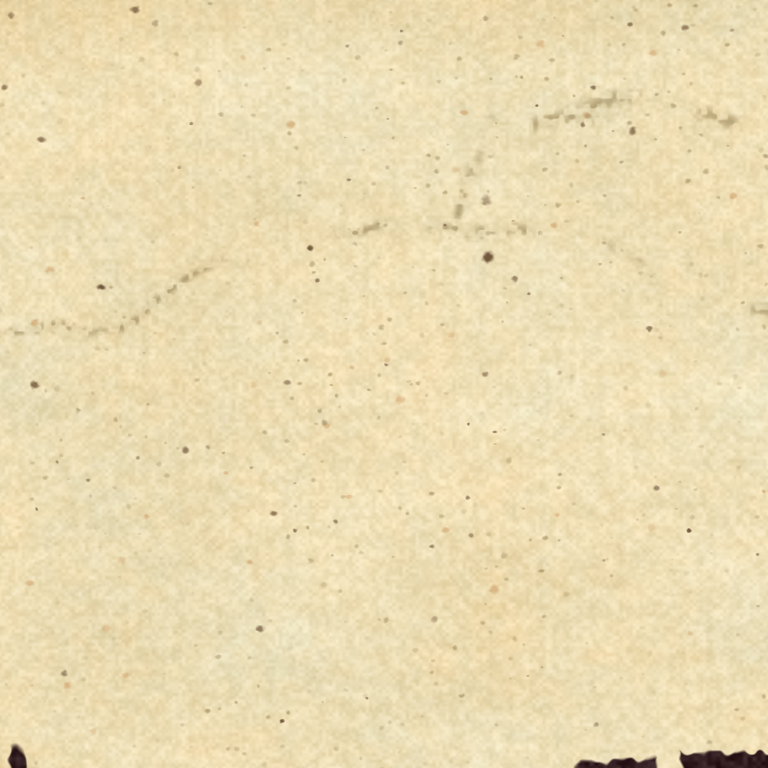
A Shadertoy shader for this texture:

```glsl
// Aged parchment: cream paper with fine grain, soft stains and scattered specks.
// Layers of value noise tint the sheet; jittered grid cells hold the specks,
// broken wavy curves form faint creases, and dark torn scraps line the bottom.

const vec3 PAPER = vec3(0.932, 0.874, 0.714);
const vec3 TONE_STEP = vec3(0.030, 0.034, 0.044);
const vec3 WARM_SHIFT = vec3(0.022, -0.008, -0.032);
const vec3 OLIVE = vec3(0.58, 0.50, 0.32);
const vec3 RUST = vec3(0.76, 0.53, 0.30);
const vec3 BROWN = vec3(0.36, 0.25, 0.15);
const vec3 SCRAP = vec3(0.19, 0.11, 0.12);
const float GRAIN_FREQ = 230.0;
const float GRAIN_AMOUNT = 1.9;
const float MOTTLE_AMOUNT = 1.5;
const float STAIN_AMOUNT = 1.9;
const float CREASE_WIDTH = 0.007;

float hash(vec2 p) {
    return fract(sin(dot(p, vec2(127.1, 311.7))) * 43758.5453);
}

float noise(vec2 p) {
    vec2 cell = floor(p), f = fract(p);
    f = f * f * (3.0 - 2.0 * f);
    float low = mix(hash(cell), hash(cell + vec2(1, 0)), f.x);
    float high = mix(hash(cell + vec2(0, 1)), hash(cell + vec2(1, 1)), f.x);
    return mix(low, high, f.y);
}

float fbm(vec2 p) {
    float sum = 0.0, weight = 0.5;
    for (int i = 0; i < 4; i++) {
        sum += weight * noise(p);
        p = p * 2.03 + 17.3;
        weight *= 0.5;
    }
    return sum / 0.9375;
}

// Coverage of soft specks, at most one in each jittered grid cell.
float specks(vec2 uv, float cells, float chance, float radius, float seed) {
    vec2 p = uv * cells, home = floor(p);
    float cover = 0.0;
    for (int y = -1; y <= 1; y++)
    for (int x = -1; x <= 1; x++) {
        vec2 id = home + vec2(x, y);
        vec2 key = id + seed;
        vec2 center = id + vec2(hash(key + 3.1), hash(key + 7.7));
        float size = radius * mix(0.55, 1.2, hash(key + 11.9));
        vec2 d = (p - center) / cells;
        d.y *= mix(0.9, 1.5, hash(key + 19.3));
        d += 0.5 * size * (noise(uv * 260.0 + seed) - 0.5);
        float dot_ = 1.0 - smoothstep(0.35 * size, 1.3 * size, length(d));
        float strength = mix(0.45, 1.0, hash(key + 23.5));
        cover = max(cover, dot_ * strength * step(hash(key), chance));
    }
    return cover;
}

float segmentDistance(vec2 p, vec2 a, vec2 b) {
    vec2 along = b - a;
    return length(p - a - along * clamp(dot(p - a, along) / dot(along, along), 0.0, 1.0));
}

// Three faint creases, broken up into crumbs by noise.
float creases(vec2 uv) {
    vec2 p = uv + 0.018 * (vec2(noise(uv * 24.0), noise(uv * 24.0 + 9.0)) - 0.5);
    float ridge = 0.57 + 0.13 * smoothstep(0.08, 0.43, p.x)
        - 0.11 * smoothstep(0.73, 0.97, p.x) + 0.008 * sin(p.x * 27.0);
    float d = abs(p.y - ridge);
    float upper = segmentDistance(p, vec2(0.70, 0.835), vec2(0.83, 0.872));
    upper = min(upper, segmentDistance(p, vec2(0.83, 0.872), vec2(0.95, 0.842)));
    d = min(d, 0.7 * upper);
    d = min(d, segmentDistance(p, vec2(0.64, 0.845), vec2(0.59, 0.71)));
    float crumbs = smoothstep(0.42, 0.8, noise(uv * 145.0 + 31.0));
    float gaps = smoothstep(0.32, 0.65, noise(uv * vec2(15.0, 10.0) + 5.0));
    return exp(-d * d / (CREASE_WIDTH * CREASE_WIDTH)) * gaps * (0.16 + 0.84 * crumbs);
}

// Ragged dark scraps along the bottom edge.
float scraps(vec2 uv) {
    vec2 p = uv + 0.010 * (vec2(noise(uv * 95.0), noise(uv * 95.0 + 40.0)) - 0.5);
    float left = max(abs(p.x - 0.805) - 0.052, p.y - 0.009 - 0.05 * (p.x - 0.805));
    float right = max(0.886 + 0.4 * (0.018 - p.y) - p.x, p.y - 0.019);
    float corner = length((p - vec2(0.022, 0.009)) * vec2(1.0, 0.6)) - 0.010;
    return 1.0 - smoothstep(-0.002, 0.003, min(min(left, right), corner));
}

void mainImage(out vec4 fragColor, in vec2 fragCoord) {
    vec2 uv = fragCoord / iResolution.xy;

    // Paper tone: fine grain, mid mottling and broad horizontal stains.
    float grain = noise(uv * GRAIN_FREQ) - 0.5;
    float mottle = noise(uv * 105.0 + 50.0) - 0.5;
    float stain = fbm(uv * vec2(5.0, 8.0) + 3.0) - 0.5;
    float fibre = noise(uv * vec2(14.0, 75.0) + 80.0) - 0.5;
    float topShade = smoothstep(0.88, 1.04, uv.y);
    float tone = GRAIN_AMOUNT * grain + MOTTLE_AMOUNT * mottle
        + STAIN_AMOUNT * stain + 0.45 * fibre - 0.9 * topShade;

    // Warm and greenish drifts in hue.
    float warmth = 1.5 * (fbm(uv * 6.0 + 60.0) - 0.5)
        + 0.8 * (noise(uv * 48.0 + 20.0) - 0.5) + 0.5 * topShade;
    vec3 color = PAPER + TONE_STEP * tone + WARM_SHIFT * warmth;

    // Creases and specks, from faint dust to rare dark flecks.
    float dustPatch = mix(0.3, 1.0, smoothstep(0.35, 0.65, fbm(uv * 7.0 + 12.0)));
    color = mix(color, OLIVE, 0.60 * creases(uv));
    color = mix(color, OLIVE, 0.55 * dustPatch * specks(uv, 46.0, 0.26, 0.0036, 5.0));
    color = mix(color, RUST, 0.50 * specks(uv, 16.0, 0.16, 0.0055, 37.0));
    color = mix(color, BROWN, 0.65 * specks(uv, 19.0, 0.11, 0.0042, 71.0));
    color = mix(color, BROWN, 0.90 * specks(uv, 7.0, 0.13, 0.0062, 93.0));

    vec3 scrapColor = SCRAP + 0.14 * (noise(uv * 170.0) - 0.5);
    color = mix(color, scrapColor, scraps(uv));
    fragColor = vec4(clamp(color, 0.0, 1.0), 1.0);
}
```
